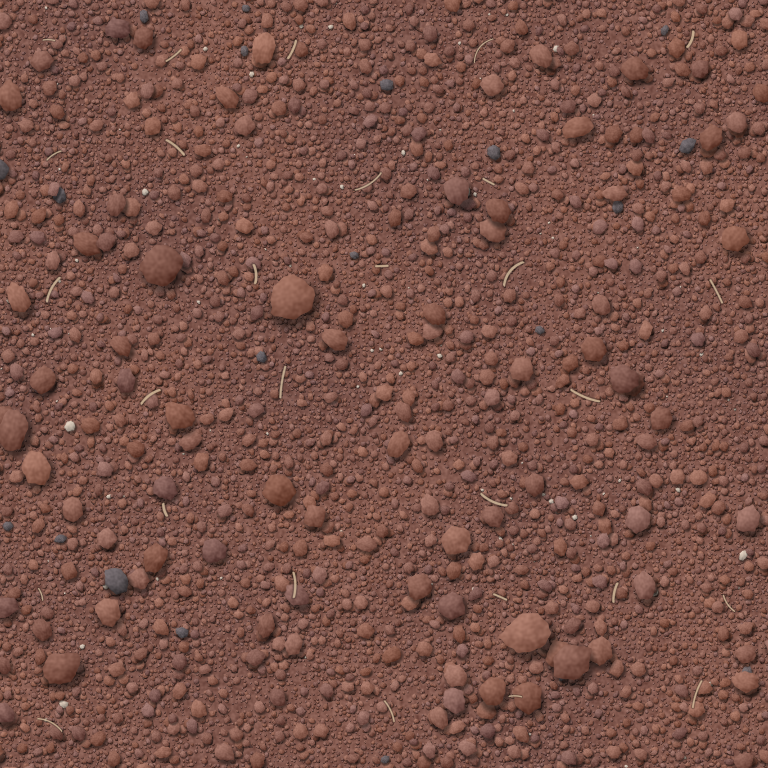
Give the GLSL for this texture, as a Shadertoy shader.

```glsl
// Dry red soil strewn with lit stones of many sizes, pale chips, grey pebbles and straw.

#define FINEST_GRID 170.0      // cells across the canvas for the smallest grains
#define GRID_SHRINK 0.6        // cell count ratio from one layer to the next
#define LAYERS 6
#define FINE_DENSITY 0.92
#define COARSE_DENSITY 0.15
#define SHADOW_STRENGTH 0.45
#define STRAW_GRID 7.0
#define STRAW_DENSITY 0.42
#define DARK_EARTH vec3(0.31, 0.17, 0.14)
#define LIGHT_EARTH vec3(0.69, 0.51, 0.46)
#define GREY_STONE vec3(0.37, 0.34, 0.35)
#define PALE_CHIP vec3(0.80, 0.74, 0.68)

const float TAU = 6.28318;

vec3 hash3(vec2 p) {
    vec3 q = fract(p.xyx * vec3(0.1031, 0.1030, 0.0973));
    q += dot(q, q.yxz + 33.33);
    return fract((q.xxy + q.yzz) * q.zyx);
}

mat2 rotation(float a) {
    return mat2(cos(a), sin(a), -sin(a), cos(a));
}

float cornerSlope(vec2 cell, vec2 offset) {
    float a = TAU * hash3(cell).x;
    return dot(vec2(cos(a), sin(a)), offset);
}

float gradientNoise(vec2 p) {
    vec2 i = floor(p), f = fract(p);
    vec2 u = f * f * f * (f * (f * 6.0 - 15.0) + 10.0);
    vec2 e = vec2(1.0, 0.0);
    return mix(mix(cornerSlope(i, f), cornerSlope(i + e, f - e), u.x),
               mix(cornerSlope(i + e.yx, f - e.yx), cornerSlope(i + 1.0, f - 1.0), u.x), u.y);
}

vec3 earth(float tone) {
    return mix(DARK_EARTH, LIGHT_EARTH, tone);
}

// Rounded polygon with random sides; 1.0 on the outline
float stoneShape(vec2 p, float seed) {
    float polygon = 0.0;
    for (int i = 0; i < 6; i++) {
        float r = fract(seed * 37.0 + float(i) * (0.37 + seed));
        float a = (float(i) + 0.6 * r) * TAU / 6.0;
        polygon = max(polygon, dot(p, vec2(cos(a), sin(a))) / (0.75 + 0.3 * fract(r * 7.3)));
    }
    return mix(length(p), polygon, 0.65);
}

// One grid of scattered stones painted over the ground
void addStones(inout vec3 color, vec2 uv, float layer) {
    float grid = FINEST_GRID * pow(GRID_SHRINK, layer);
    float density = mix(FINE_DENSITY, COARSE_DENSITY, layer / float(LAYERS - 1));
    vec2 p = uv * grid + layer * 17.3;
    vec3 light = normalize(vec3(-0.35, 0.6, 0.75));
    for (int j = -1; j <= 1; j++)
    for (int i = -1; i <= 1; i++) {
        vec2 cell = floor(p) + vec2(i, j);
        vec3 place = hash3(cell + layer * 51.0);
        vec3 trait = hash3(cell + layer * 51.0 + 213.0);
        float clump = 1.0 + 0.9 * gradientNoise(cell / grid * 6.0 + layer);
        if (place.z > density * clump) continue;

        float radius = mix(0.23, 0.5, trait.y * trait.y);
        vec2 q = (p - cell - 0.5 - 0.7 * (place.xy - 0.5)) / radius;
        if (dot(q, q) > 3.0) continue;
        mat2 turn = rotation(TAU * trait.z);
        vec2 stretch = vec2(1.0, 1.0 + 0.45 * place.x);
        vec2 v = turn * q * stretch;

        // Contact shadow below and to the right
        vec2 shadowPos = turn * (q - vec2(0.14, -0.28)) * stretch;
        color *= 1.0 - SHADOW_STRENGTH * (1.0 - smoothstep(0.75, 1.25, length(shadowPos)));

        // Domed, slightly faceted surface
        float d = stoneShape(v, trait.z) + 0.12 * gradientNoise(v * 2.5 + cell);
        vec2 bump = vec2(gradientNoise(v * 1.8 + cell), gradientNoise(v * 1.8 + cell + 40.0));
        vec2 slope = 0.8 * q * d / max(length(q), 0.01) + 0.4 * bump;
        float lit = max(dot(normalize(vec3(slope, sqrt(max(1.0 - 0.64 * d * d, 0.05)))), light), 0.0);
        float grit = 0.15 * gradientNoise(v * 5.0 + cell) + 0.12 * gradientNoise(uv * 190.0);
        vec3 stone = earth(0.15 + 0.65 * lit + 0.28 * (place.y - 0.5) + grit);
        stone += vec3(0.02, 0.0, -0.02) * (2.0 * trait.y - 1.0);

        // Rare minerals
        if (layer < 2.5 && trait.x < 0.004) stone = PALE_CHIP * (0.6 + 0.5 * lit);
        if (layer > 2.5 && trait.x < 0.03) stone = GREY_STONE * (0.55 + 0.7 * lit + grit);

        float blur = 0.9 * grid / (iResolution.y * radius);
        color = mix(color, stone, 1.0 - smoothstep(0.95 - blur, 0.95 + blur, d));
    }
}

// Short bent stalks lying on top
void addStraw(inout vec3 color, vec2 uv) {
    vec2 p = uv * STRAW_GRID;
    vec2 cell = floor(p);
    vec3 place = hash3(cell + 700.0), trait = hash3(cell + 900.0);
    if (place.z > STRAW_DENSITY) return;
    vec2 q = rotation(TAU * trait.x) * (p - cell - 0.5 - 0.4 * (place.xy - 0.5));
    float halfLength = mix(0.05, 0.14, trait.y);
    q.y += (trait.z - 0.5) * 5.0 * q.x * q.x;
    float d = length(vec2(max(abs(q.x) - halfLength, 0.0), q.y));
    float blur = 0.8 * STRAW_GRID / iResolution.y;
    float width = mix(0.006, 0.013, trait.z);
    color *= 1.0 - 0.3 * (1.0 - smoothstep(width, width * 3.0, d));
    color = mix(color, PALE_CHIP * vec3(1.0, 0.95, 0.86), 0.9 * (1.0 - smoothstep(width - blur, width + blur, d)));
}

void mainImage(out vec4 fragColor, in vec2 fragCoord) {
    vec2 uv = fragCoord / iResolution.y;
    // Powdery ground with broad patches and fine grit
    float patches = gradientNoise(uv * 5.0 + 3.0);
    float grit = gradientNoise(uv * 70.0) + gradientNoise(uv * 150.0) + gradientNoise(uv * 240.0);
    vec3 color = earth(0.5 + 0.12 * patches + 0.2 * grit);
    for (int k = 0; k < LAYERS; k++) addStones(color, uv, float(k));
    addStraw(color, uv);
    // Drifts of warmer dust
    color += vec3(0.025, 0.008, -0.005) * patches;
    fragColor = vec4(clamp(color, 0.0, 1.0), 1.0);
}
```
